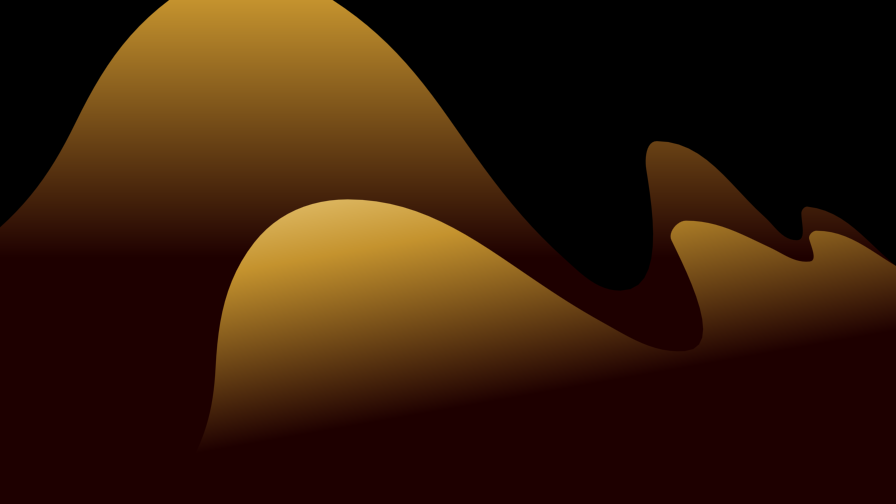
Give the GLSL for this background, as a Shadertoy shader.

```glsl
const vec2 CANVAS = vec2(16.0, 9.0);   // working units across and up
const int NODES = 14;
const int STEPS = 12;                  // straight pieces per curve span
const float HANDLE = 0.36;             // handle length relative to span chord

const vec3 SKY = vec3(0.0);
const vec3 MAROON = vec3(0.118, 0.0, 0.0);
const vec3 GOLD = vec3(0.77, 0.575, 0.18);
const vec3 PALE = vec3(0.88, 0.74, 0.41);

const float BACK_DARK_Y = 4.4;         // back ridge fades out here
const float BACK_GOLD_Y = 9.0;
const vec2 FRONT_ORIGIN = vec2(3.48, 0.9);
const vec2 FRONT_AXIS = vec2(-0.173, 0.985);
const float FRONT_GOLD = 3.08;         // distances along the front axis
const float FRONT_PALE = 4.27;

// Ridge nodes: x, y, heading in degrees
const vec3 BACK[NODES] = vec3[NODES](
    vec3(0.0, 4.94, 42), vec3(1.35, 6.81, 64), vec3(3.02, 9.0, 37),
    vec3(5.94, 9.0, -33), vec3(8.02, 6.88, -55), vec3(10.08, 4.38, -42),
    vec3(11.08, 3.81, 0), vec3(11.54, 5.98, 99), vec3(11.73, 6.48, 0),
    vec3(13.65, 5.13, -42), vec3(14.23, 4.71, 0), vec3(14.31, 5.19, 90),
    vec3(14.42, 5.31, -6), vec3(16.0, 4.25, -39));

const vec3 FRONT[NODES] = vec3[NODES](
    vec3(3.48, 0.88, 64), vec3(3.85, 2.44, 87), vec3(4.54, 4.67, 52),
    vec3(6.21, 5.44, 0), vec3(8.96, 4.40, -34), vec3(10.75, 3.25, -29),
    vec3(12.23, 2.73, 4), vec3(11.99, 4.71, 116), vec3(12.25, 5.06, 0),
    vec3(13.75, 4.58, -25), vec3(14.46, 4.33, 6), vec3(14.45, 4.73, 105),
    vec3(14.58, 4.88, 0), vec3(16.0, 4.25, -31));

vec2 heading(float degrees_) {
    float a = radians(degrees_);
    return vec2(cos(a), sin(a));
}

vec2 cubic(vec2 a, vec2 b, vec2 c, vec2 d, float t) {
    float s = 1.0 - t;
    return s * s * s * a + 3.0 * s * t * (s * b + t * c) + t * t * t * d;
}

float segmentDistance(vec2 p, vec2 a, vec2 b) {
    vec2 ab = b - a;
    float t = clamp(dot(p - a, ab) / max(dot(ab, ab), 1e-8), 0.0, 1.0);
    return length(p - a - ab * t);
}

// Signed distance to a ridge, positive below it
float ridge(vec2 p, vec3 nodes[NODES]) {
    float nearest = 100.0;
    float side = -1.0;
    vec2 a = nodes[0].xy;
    for (int i = 0; i < NODES - 1; i++) {
        vec2 start = nodes[i].xy;
        vec2 end = nodes[i + 1].xy;
        float reach = HANDLE * distance(start, end);
        vec2 leave = start + reach * heading(nodes[i].z);
        vec2 arrive = end - reach * heading(nodes[i + 1].z);
        for (int k = 1; k <= STEPS; k++) {
            vec2 b = cubic(start, leave, arrive, end, float(k) / float(STEPS));
            nearest = min(nearest, segmentDistance(p, a, b));
            // Each crossing overhead flips the side
            if ((a.x > p.x) != (b.x > p.x)) {
                float crossingY = mix(a.y, b.y, (p.x - a.x) / (b.x - a.x));
                if (crossingY > p.y) side = -side;
            }
            a = b;
        }
    }
    return side * nearest;
}

float coverage(float d, float pixel) {
    return smoothstep(-0.75, 0.75, d / pixel);
}

void mainImage(out vec4 fragColor, in vec2 fragCoord) {
    vec2 p = fragCoord / iResolution.xy * CANVAS;
    float pixel = CANVAS.y / iResolution.y;

    // Back ridge: upright fade
    float backLight = clamp((p.y - BACK_DARK_Y) / (BACK_GOLD_Y - BACK_DARK_Y), 0.0, 1.0);
    vec3 backColor = mix(MAROON, GOLD, backLight);

    // Front ridge: tilted fade with a pale crown
    float along = dot(p - FRONT_ORIGIN, FRONT_AXIS);
    vec3 frontColor = mix(MAROON, GOLD, clamp(along / FRONT_GOLD, 0.0, 1.0));
    float crown = clamp((along - FRONT_GOLD) / (FRONT_PALE - FRONT_GOLD), 0.0, 1.0);
    frontColor = mix(frontColor, PALE, crown);

    // Layers from far to near
    vec3 color = mix(SKY, backColor, coverage(ridge(p, BACK), pixel));
    color = mix(color, frontColor, coverage(ridge(p, FRONT), pixel));
    fragColor = vec4(color, 1.0);
}
```
